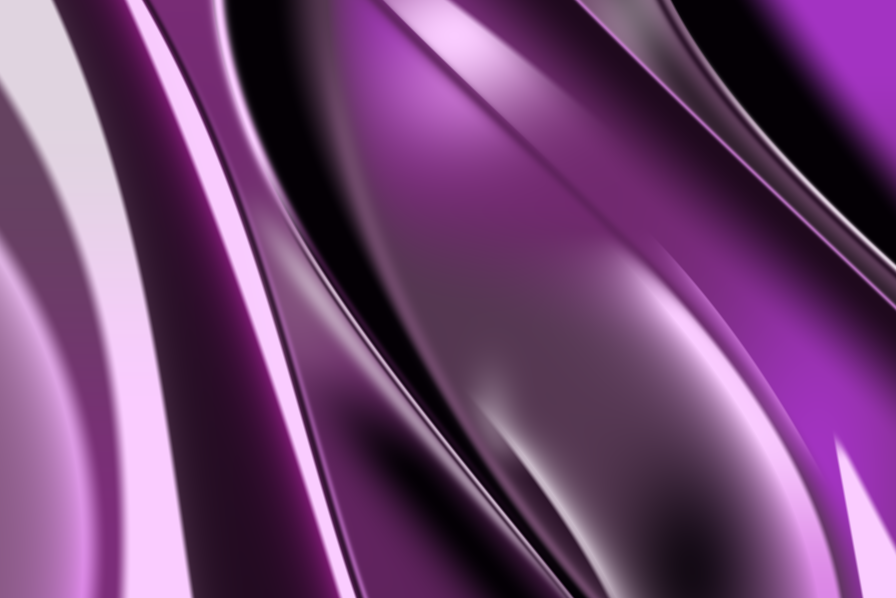
Reproduce this background procedurally as a WebGL 2 fragment shader.

```glsl
#version 300 es
precision highp float;
// Glossy violet folds flowing diagonally like polished metal.
// Each fold is bounded by a cubic curve x(t), with t running downwards;
// signed offsets from these curves drive soft edges, streaks and glows.
uniform vec2 u_resolution;
out vec4 outColor;

const float SHARP = .003;
const vec3 BLACK = vec3(.015, 0, .02);
const vec3 DARK = vec3(.12, .035, .115);
const vec3 GREY = vec3(.33, .215, .315);
const vec3 PLUM = vec3(.44, .16, .43);
const vec3 VIOLET = vec3(.64, .2, .76);
const vec3 LILAC = vec3(.86, .53, .9);
const vec3 PINK = vec3(.98, .8, 1);
const vec3 SILVER = vec3(.88, .83, .88);

// Offset of p from the cubic that meets x = k at t = 0, 1/3, 2/3 and 1.
float side(vec2 p, vec4 k) {
  float s = p.y * 3., a = s - 1., b = s - 2., c = s - 3.;
  return p.x - dot(k, vec4(-a*b*c / 6., s*b*c / 2., -s*a*c / 2., s*a*b / 6.));
}
float ramp(float a, float b, float x) { return smoothstep(a, b, x); }
float edge(float d, float w) { return smoothstep(-w, w, d); }
float line(float d, float w) { return exp(-d * d / (w * w)); }
float fade(float d, float w) { return exp(-max(d, 0.) / w); }
float glow(vec2 p, vec2 c, vec2 r) { vec2 q = (p - c) / r; return exp(-dot(q, q)); }
void tint(inout vec3 col, vec3 hue, float amount) { col = mix(col, hue, amount); }

// Broad central sheet with its upper sheen and lower oval reflection.
vec3 centreSheet(vec2 p) {
  float t = p.y;
  float seam = side(p, vec4(.641, .986, 1.293, 1.45));
  float wedge = side(p, vec4(.752, 1.152, 1.484, 1.758));
  float oval = side(p, vec4(.586, .977, 1.264, 1.406));
  vec3 col = mix(PLUM, GREY, ramp(.28, .53, t + .25 * (.75 - p.x)));
  tint(col, VIOLET, .85 * glow(p, vec2(.69, 0), vec2(.14, .2)));
  tint(col, LILAC, .75 * glow(p, vec2(.78, .14), vec2(.14, .11)));

  // Violet flank to the right of the seam
  float flank = edge(seam + .02, .04);
  tint(col, PLUM, flank * .8);
  tint(col, VIOLET, flank * glow(p, vec2(1.37, .8), vec2(.2, .44)));
  float sheen = edge(seam, SHARP) * edge(-wedge, .012);
  tint(col, PINK, sheen * glow(p, vec2(.76, .06), vec2(.18, .13)));

  // Oval reflection, darkening towards its core
  float inside = edge(-oval, .007), rise = inside * ramp(.38, .54, t);
  tint(col, BLACK, .95 * inside * glow(p, vec2(1.17, .95), vec2(.12, .19)));
  tint(col, LILAC * .7, .6 * rise * fade(-oval - .05, .08));
  tint(col, mix(PINK, LILAC, ramp(.7, 1., t)), rise * fade(-oval - .035, .045));

  // Dark seam and the fine highlight beside it
  float hair = mix(.045, 0., ramp(.35, .8, t)) - seam;
  float shown = ramp(.38, .5, t) * ramp(.82, .68, t);
  tint(col, LILAC, .7 * shown * edge(hair, SHARP) * fade(hair, .02));
  tint(col, PLUM * .8, .75 * line(seam + .012, .013) * ramp(.85, .25, t));

  // Small crescent near the lower pinch
  float crescent = side(p, vec4(.25, .5, .79, 1.02));
  tint(col, SILVER, .4 * glow(p, vec2(.82, .71), vec2(.04, .08)));
  tint(col, DARK, .95 * edge(-crescent, .006) * ramp(.74, .81, t));
  float shine = edge(crescent, .006) * fade(crescent - .012, .025);
  return mix(col, SILVER, ramp(.64, .77, t) * shine * .95);
}

// Dark diagonal trough, steel fold and violet corner on the right.
vec3 rightFolds(vec3 col, vec2 p) {
  float t = p.y;
  float steel = side(p, vec4(.967, 1.309, 1.66, 2));
  float rim = side(p, vec4(1.123, 1.383, 1.758, 2.148));
  float corner = side(p, vec4(1.27, 1.51, 1.76, 1.95));
  tint(col, DARK, edge(steel + .13, .11));
  vec3 metal = mix(GREY * 1.3, GREY * .6, line(rim + .07, .035));
  tint(metal, SILVER, .4 * glow(p, vec2(1.06, .02), vec2(.07, .1)));
  tint(metal, DARK, .8 * line(rim + .018, .008));
  tint(col, metal, edge(steel, SHARP));
  tint(col, LILAC, .75 * line(steel, .005));
  tint(col, BLACK, edge(rim, SHARP));
  tint(col, SILVER, line(rim + .004, .006) * ramp(-.05, .35, t));
  tint(col, mix(VIOLET, PLUM, .6 * ramp(.1, .4, t)), edge(corner - .015, .06));

  // Bright sliver at the lower corner
  float drop = t - .713, x = p.x - 1.393;
  float sliver = edge(x - .18 * drop, SHARP) * edge(.52 * drop - x, .008);
  return mix(col, PINK, sliver * ramp(0., .06, drop));
}

// Mauve fold, two bright ribbons and the pale lobe on the left.
vec3 leftFolds(vec3 col, vec2 p) {
  float t = p.y, pinch = ramp(0., .7, t);
  float crest = side(p, vec4(.357, .469, .693, .961));
  float sheet = side(p, vec4(.537, .598, .748, .986));
  tint(col, GREY, fade(sheet - .01, .03));
  col = mix(BLACK, col, edge(sheet + mix(.035, 0., pinch), mix(.045, .01, pinch)));
  tint(col, GREY * 1.5, .6 * line(sheet - .008, mix(.02, .01, t)) * ramp(0., .25, t));

  vec3 mauve = mix(PLUM * 1.07, PLUM * .85, t);
  tint(mauve, GREY * 1.6, .85 * glow(p, vec2(.5, .49), vec2(.12, .16)));
  tint(mauve, BLACK, line(crest + .1, .08) * ramp(.58, .8, t));
  float lit = ramp(.3, .5, t) * (1. - .5 * ramp(.85, 1., t));
  tint(mauve, SILVER, .6 * lit * line(crest + mix(.06, .012, t), mix(.04, .01, t)));
  tint(mauve, DARK, .7 * lit * line(crest + .011, .004));
  tint(mauve, SILVER, .8 * lit * line(crest + .004, .004));
  tint(col, mauve, edge(-crest, SHARP));
  tint(col, PLUM, .8 * line(crest - .008, .007) * (1. - t));
  tint(col, PINK, line(crest - .008 + .02 * t, .011) * ramp(.46, .22, t));

  // Narrow ribbon with magenta halo over a dark trough
  float ribbonL = side(p, vec4(.211, .348, .465, .57));
  float ribbonR = side(p, vec4(.238, .391, .496, .596));
  tint(col, DARK, .75 * line(ribbonR - .008, .006));
  tint(col, LILAC, .6 * t * line(ribbonR - .016, .005));
  vec3 trough = mix(DARK, vec3(.5, .1, .46), fade(-ribbonL, .04));
  tint(col, mix(trough, PINK, edge(ribbonL, .006)), edge(-ribbonR, SHARP));

  // Wide ribbon, purple hollow and rounded lobe
  float wideL = side(p, vec4(-.1, .102, .191, .205));
  float wideR = side(p, vec4(.088, .205, .273, .322));
  float lobe = side(p, vec4(-.39, -.05, .122, .156));
  tint(col, GREY, .6 * fade(wideR, .035));
  tint(col, mix(SILVER, PINK, ramp(.2, .7, t)), edge(-wideR, .006));
  tint(col, mix(GREY * 1.2, PLUM * 1.1, ramp(.25, .9, t)), edge(-wideL, .014));
  vec3 pale = mix(GREY * 1.5, mix(SILVER, LILAC, t), fade(-lobe - .02, .07));
  return mix(col, pale, edge(-lobe, .022));
}

void main() {
  vec2 p = gl_FragCoord.xy / u_resolution;
  p = vec2(p.x * 1.5, 1. - p.y);
  outColor = vec4(leftFolds(rightFolds(centreSheet(p), p), p), 1);
}
```
